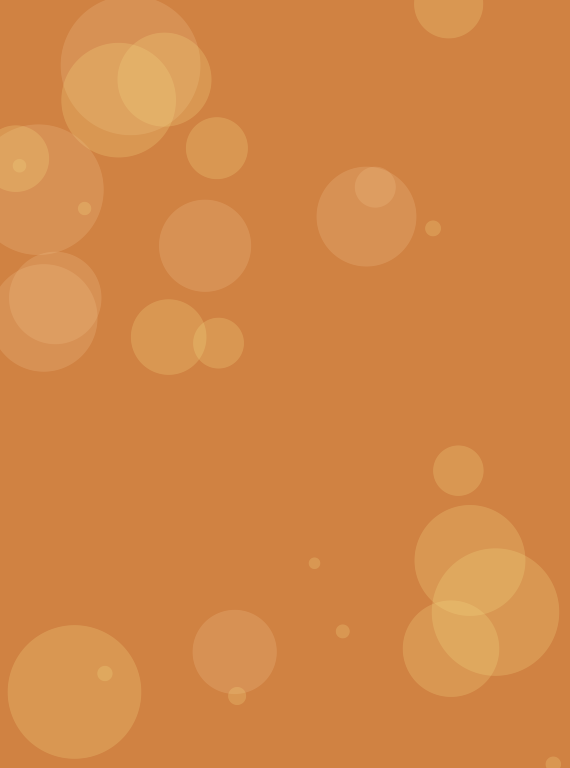
A WebGL 2 fragment shader for this background:

```glsl
#version 300 es
precision highp float;
// Soft translucent discs on a flat orange ground. Discs form loose clusters:
// a lead disc with smaller followers stepped around it on a ring, all blended
// in layers so overlaps glow, plus a few hashed tiny dots.

#define GROUND vec3(0.816, 0.508, 0.259)
#define PEACH vec3(0.93, 0.75, 0.54)
#define YELLOW vec3(0.95, 0.85, 0.51)
#define OPACITY 0.25
#define DOT_COUNT 8
#define DOT_MIN 0.004
#define DOT_MAX 0.016
#define DOT_SEED 4.0

uniform vec2 u_resolution;
out vec4 fragColor;

vec3 hash3(float n) {
    vec3 q = fract(n * vec3(0.1031, 0.1130, 0.0973) + 0.31);
    q += dot(q, q.yzx + 33.33);
    return fract((q.xxy + q.yzz) * q.zyx);
}

// Blend one disc over the colour, with an edge one pixel wide.
void disc(inout vec3 color, vec2 p, vec2 centre, float radius, vec3 tint) {
    float edge = (radius - distance(p, centre)) * u_resolution.y;
    color = mix(color, tint, OPACITY * smoothstep(-0.6, 0.6, edge));
}

// size: lead radius, shrink per disc; ring: distance, first angle, angle step.
void cluster(inout vec3 color, vec2 p, int count, vec2 centre, vec2 size,
             vec3 ring, vec3 leadTint, vec3 followTint) {
    disc(color, p, centre, size.x, leadTint);
    float radius = size.x;
    for (int k = 1; k < count; k++) {
        float angle = ring.y + ring.z * float(k - 1);
        radius *= size.y;
        vec2 offset = ring.x * vec2(cos(angle), sin(angle));
        disc(color, p, centre + offset, radius, followTint);
    }
}

void main() {
    // Lengths are fractions of the canvas height.
    vec2 p = gl_FragCoord.xy / u_resolution.y;
    float aspect = u_resolution.x / u_resolution.y;
    vec3 color = GROUND;

    // Dense upper left
    cluster(color, p, 3, vec2(0.17, 0.915), vec2(0.091, 0.82),
            vec3(0.048, -1.9, 1.5), PEACH, YELLOW);
    cluster(color, p, 2, vec2(0.05, 0.753), vec2(0.085, 0.51),
            vec3(0.05, 2.2, 0.0), PEACH, YELLOW);
    cluster(color, p, 2, vec2(0.057, 0.586), vec2(0.07, 0.86),
            vec3(0.03, 1.05, 0.0), PEACH, PEACH);
    cluster(color, p, 4, vec2(0.267, 0.68), vec2(0.06, 0.82),
            vec3(0.128, -1.95, 3.4), PEACH, YELLOW);

    // Sparse right side
    cluster(color, p, 2, vec2(aspect - 0.265, 0.718), vec2(0.065, 0.41),
            vec3(0.04, 1.28, 0.0), PEACH, PEACH);
    cluster(color, p, 2, vec2(aspect - 0.158, 0.995), vec2(0.045, 0.73),
            vec3(0.608, -1.55, 0.0), YELLOW, YELLOW);

    // Lower corners
    cluster(color, p, 3, vec2(aspect - 0.097, 0.203), vec2(0.083, 0.87),
            vec3(0.075, 2.03, 1.8), YELLOW, YELLOW);
    cluster(color, p, 2, vec2(0.097, 0.099), vec2(0.087, 0.63),
            vec3(0.215, 0.245, 0.0), YELLOW, PEACH);

    // Tiny scattered dots
    for (int i = 0; i < DOT_COUNT; i++) {
        vec3 h = hash3(float(i) * 7.31 + DOT_SEED);
        vec2 centre = h.xy * vec2(aspect, 1.0);
        disc(color, p, centre, mix(DOT_MIN, DOT_MAX, h.z), YELLOW);
    }

    fragColor = vec4(color, 1.0);
}
```
